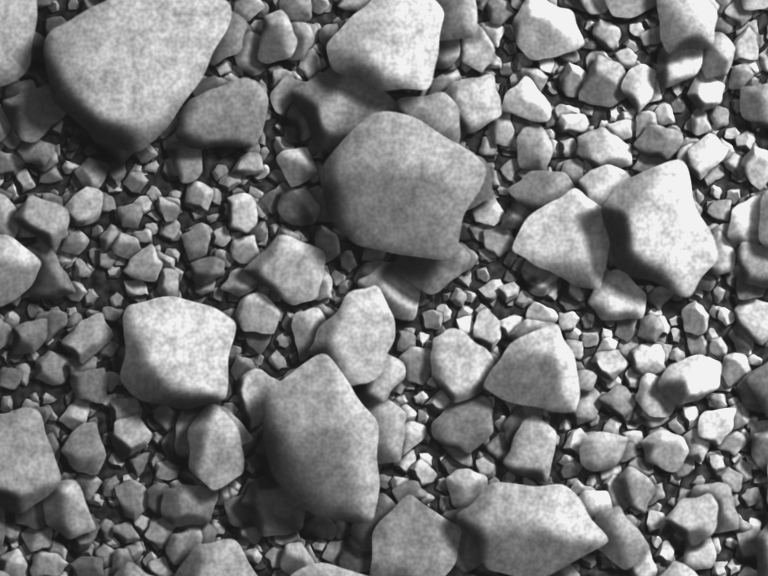
Write a WebGL 2 fragment shader that draws this texture.

```glsl
#version 300 es
precision highp float;
// Angular grey rubble: faceted stones of many sizes under a low light from the upper right.

uniform vec2 u_resolution;
out vec4 fragColor;

const int   LAYERS = 8;              // size classes, painted from small to large
const int   SIDES = 6;               // side facets per stone
const float SMALLEST_CELL = 0.036;   // in canvas heights
const float CELL_GROWTH = 1.4;
const float DENSITY_SMALL = 1.0;
const float DENSITY_LARGE = 0.2;
const vec3  LIGHT = vec3(0.54, 0.49, 0.69);
const float SHADOW_REACH = 0.14;     // in cells
const float SHADOW_LEVEL = 0.27;
const float CONTACT_DARKENING = 0.35;
const float FACET_SHARPNESS = 40.0;
const float EDGE_SOFTNESS = 0.0022;  // in canvas heights
const float OUTLINE_WARP = 0.05;
const float EXPOSURE_LEFT = 0.85;
const float EXPOSURE_RIGHT = 1.6;
const float BLACK_LEVEL = 0.085;
const float WHITE_LEVEL = 0.95;
const float TAU = 6.28319;

vec3 hash3(vec2 cell, float seed) {
  vec3 h = fract(vec3(cell.xyx + seed * vec3(7.13, 3.71, 5.37)) * vec3(0.1031, 0.1030, 0.0973));
  h += dot(h, h.yxz + 33.33);
  return fract((h.xxy + h.yzz) * h.zyx);
}

float gradientNoise(vec2 p) {
  vec2 cell = floor(p), f = fract(p);
  vec2 u = f * f * f * (f * (f * 6.0 - 15.0) + 10.0);
  vec4 corner;
  for (int n = 0; n < 4; n++) {
    vec2 o = vec2(n & 1, n >> 1);
    float a = TAU * hash3(cell + o, 91.0).x;
    corner[n] = dot(vec2(cos(a), sin(a)), f - o);
  }
  return mix(mix(corner.x, corner.y, u.x), mix(corner.z, corner.w, u.x), u.y);
}

float lambert(vec2 slope) {
  return max(dot(normalize(vec3(slope, 1.0)), LIGHT), 0.0);
}

// Returns outline distance, outline distance seen toward the light, and facet light.
vec3 stone(vec2 q, vec2 id, float seed) {
  vec3 form = hash3(id, seed + 1.0);
  vec3 top = hash3(id, seed + 2.0);
  float radius = mix(0.33, 0.47, form.x);
  float flatness = mix(0.6, 1.0, form.y);
  float turn = TAU * form.z;
  vec2 axis = vec2(cos(turn), sin(turn));
  vec2 towardLight = normalize(LIGHT.xy) * SHADOW_REACH;

  // tilted top facet
  vec2 tilt = (top.xy - 0.5) * 0.9;
  float height = mix(0.05, 0.18, top.z) - dot(tilt, q);
  float weight = exp(min(-FACET_SHARPNESS * height, 60.0));
  float light = weight * lambert(tilt);

  // side facets, blended by a soft minimum of their heights
  vec2 outline = vec2(0.0);
  for (int n = 0; n < SIDES; n++) {
    vec3 r = hash3(id, seed + 3.0 + float(n));
    float a = turn + TAU * (float(n) + 0.8 * r.x) / float(SIDES);
    vec2 dir = vec2(cos(a), sin(a));
    float across = axis.x * dir.y - axis.y * dir.x;
    float reach = radius * mix(0.8, 1.08, r.y) * length(vec2(dot(axis, dir), flatness * across));
    vec2 d = vec2(dot(q, dir), dot(q + towardLight, dir)) - reach;
    float slope = mix(0.45, 1.7, r.z);
    float w = exp(min(FACET_SHARPNESS * d.x * slope, 60.0));
    weight += w;
    light += w * lambert(dir * slope);
    outline += exp(min(FACET_SHARPNESS * d, 60.0));
  }
  return vec3(log(outline) / FACET_SHARPNESS, light / weight);
}

void main() {
  vec2 p = gl_FragCoord.xy / u_resolution.y;
  vec2 uv = gl_FragCoord.xy / u_resolution;
  float edge = max(EDGE_SOFTNESS, 0.8 / u_resolution.y);
  float tone = 0.12 + 0.15 * gradientNoise(p * 70.0);
  float cellSize = SMALLEST_CELL;

  for (int k = 0; k < LAYERS; k++) {
    float level = float(k) / float(LAYERS - 1);
    float density = mix(DENSITY_SMALL, DENSITY_LARGE, level);
    float seed = 20.0 * float(k) + 5.0;
    vec2 g = p / cellSize + 3.7 * float(k) + 11.0;
    vec2 warp = vec2(gradientNoise(g * 4.0), gradientNoise(g * 4.0 + 37.0)) * OUTLINE_WARP;
    float aa = edge / cellSize;

    // upper right stones come last, so their shadows fall on earlier ones
    for (int n = 0; n < 9; n++) {
      vec2 id = floor(g) + vec2(n % 3, n / 3) - 1.0;
      vec3 place = hash3(id, seed);
      if (place.z > density) continue;
      vec2 q = g - id - 0.5 - (place.xy - 0.5) * 0.5 + warp;
      vec3 s = stone(q, id, seed);
      float albedo = mix(0.55, 1.0, hash3(id, seed + 12.0).x);
      float shadow = 1.0 - smoothstep(-0.03, 0.05, s.y);
      float contact = 1.0 - smoothstep(0.0, 0.09, s.x);
      tone *= mix(1.0, SHADOW_LEVEL, shadow) * (1.0 - CONTACT_DARKENING * contact);
      tone = mix(tone, albedo * (0.06 + 0.94 * s.z), 1.0 - smoothstep(-aa, aa, s.x));
    }
    cellSize *= CELL_GROWTH;
  }

  // mottled rock surface and uneven lighting
  float grain = 0.22 * gradientNoise(p * 24.0) + 0.22 * gradientNoise(p * 62.0)
              + 0.2 * gradientNoise(p * 140.0);
  float exposure = mix(EXPOSURE_LEFT, EXPOSURE_RIGHT, smoothstep(0.0, 1.0, dot(uv, vec2(0.75, 0.25))));
  tone = clamp(tone * (1.0 + grain) * exposure, 0.0, 1.0);
  fragColor = vec4(vec3(mix(BLACK_LEVEL, WHITE_LEVEL, tone)), 1.0);
}
```
